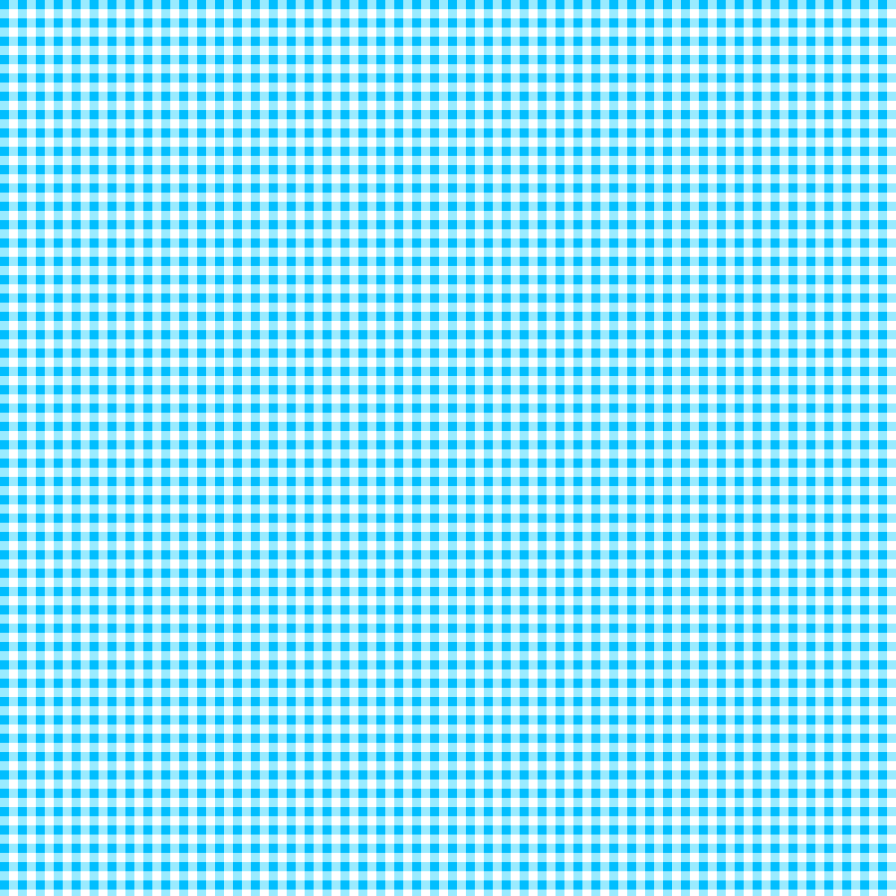
A WebGL 1 fragment shader for this pattern:

```glsl
precision highp float;

uniform vec2 u_resolution;

const vec2 REPEATS = vec2(50.0, 48.85);  // checks across and down
const float BAND_WIDTH = 0.5;            // band share of one repeat

const vec3 WHITE = vec3(1.0);
const vec3 PALE_BLUE = vec3(0.605, 0.92, 1.0);
const vec3 DEEP_BLUE = vec3(0.0, 0.745, 1.0);

// Total band length between 0 and x, for bands starting at each integer
float bandIntegral(float x, float width) {
  return floor(x) * width + min(fract(x), width);
}

// Exact band coverage over a footprint centred on x
float bandCoverage(float x, float width, float footprint) {
  float lower = bandIntegral(x - 0.5 * footprint, width);
  float upper = bandIntegral(x + 0.5 * footprint, width);
  return clamp((upper - lower) / footprint, 0.0, 1.0);
}

// Bands weave to white, single tint or full tint where they cross
vec3 gingham(float warp, float weft, vec3 ground, vec3 single, vec3 crossing) {
  return mix(mix(ground, single, weft), mix(single, crossing, weft), warp);
}

void main() {
  vec2 uv = gl_FragCoord.xy / u_resolution;
  vec2 cell = vec2(uv.x, 1.0 - uv.y) * REPEATS;  // counted from the top left
  vec2 footprint = REPEATS / u_resolution;

  float warp = bandCoverage(cell.x, BAND_WIDTH, footprint.x);
  float weft = bandCoverage(cell.y, BAND_WIDTH, footprint.y);

  gl_FragColor = vec4(gingham(warp, weft, WHITE, PALE_BLUE, DEEP_BLUE), 1.0);
}
```
